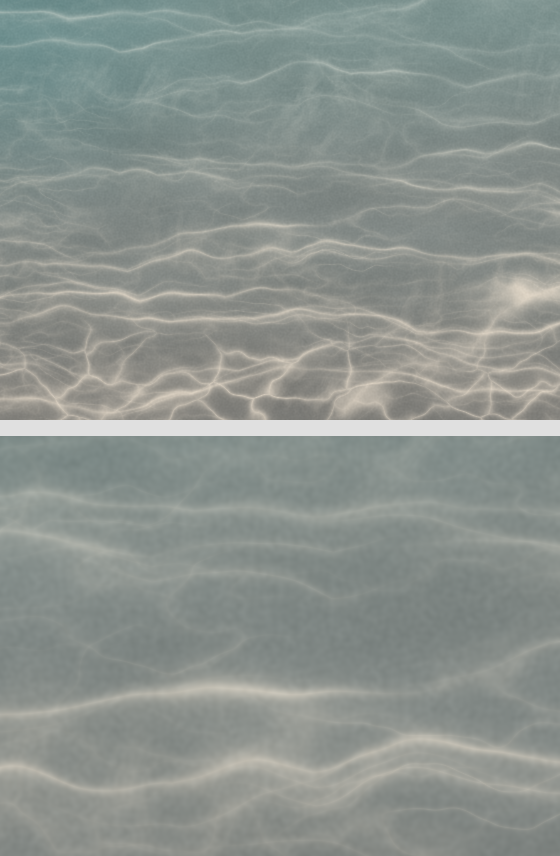
Top, the full canvas; bottom, a detail of the centre.
A Shadertoy shader for this texture:

```glsl
vec2 hash2(vec2 p) {
    vec3 q = fract(p.xyx * vec3(0.1031, 0.1030, 0.0973));
    q += dot(q, q.yzx + 33.33);
    return fract((q.xx + q.yz) * q.zy);
}

float cornerSlope(vec2 cell, vec2 offset) {
    return dot(hash2(cell + 100.0) * 2.0 - 1.0, offset);
}

// Gradient noise, roughly -0.6 to 0.6
float noise(vec2 p) {
    vec2 i = floor(p), f = fract(p), e = vec2(0, 1);
    vec2 u = f * f * f * (f * (f * 6.0 - 15.0) + 10.0);
    return mix(mix(cornerSlope(i, f), cornerSlope(i + e.yx, f - e.yx), u.x),
               mix(cornerSlope(i + e, f - e), cornerSlope(i + 1.0, f - 1.0), u.x), u.y);
}

float fbm(vec2 p) {
    float sum = 0.0, gain = 1.0;
    for (int i = 0; i < 4; i++) {
        sum += gain * noise(p);
        p = mat2(1.6, 1.2, -1.2, 1.6) * p + 7.3;
        gain *= 0.5;
    }
    return sum;
}

// Gap between the two nearest cell centres: zero on the borders
float cellGap(vec2 p) {
    vec2 home = floor(p);
    float near = 9.0, next = 9.0;
    for (int y = -1; y <= 1; y++)
    for (int x = -1; x <= 1; x++) {
        vec2 cell = home + vec2(x, y);
        float d = length(cell + 0.1 + 0.8 * hash2(cell) - p);
        next = min(next, max(near, d));
        near = min(near, d);
    }
    return next - near;
}

// Long crests, each braided with fainter strands that cross it
float crests(vec2 p) {
    float light = 0.0;
    for (int k = 0; k < 12; k++) {
        float row = float(k) * 5.37 + 2.6;
        float y = 0.04 + 0.084 * float(k) + 0.15 * noise(vec2(p.x * 1.7, row))
                + 0.07 * abs(noise(vec2(p.x * 3.6, row + 20.0)))
                + 0.016 * noise(vec2(p.x * 12.0, row + 40.0));
        float power = smoothstep(-0.30, 0.22, noise(vec2(p.x * 1.8, row + 80.0)));
        power *= max(0.25, 0.95 + 1.1 * noise(vec2(p.x * 8.0, row + 50.0)));
        float d = p.y - y;
        float width = 0.0032 + 0.008 * abs(noise(vec2(p.x * 7.0, row)));
        float core = exp(-pow(abs(d) / width, 1.3));
        float veil = exp(-abs(d) / (d < 0.0 ? 0.024 : 0.009));
        light += power * (0.72 * core + 0.27 * veil);
        for (int s = 1; s <= 3; s++) {
            float strand = row + 60.0 + 9.3 * float(s);
            float shift = 0.11 * noise(vec2(p.x * 2.8, strand)) + 0.02 * noise(vec2(p.x * 9.0, strand));
            float fade = smoothstep(-0.1, 0.35, noise(vec2(p.x * 3.3, strand + 4.7)));
            light += 0.40 * fade * exp(-abs(d + shift) / 0.0042);
        }
    }
    return light;
}

// Thin threads drawn out along the ripples
float filaments(vec2 p) {
    float light = 0.0;
    for (int k = 0; k < 4; k++) {
        float layer = float(k) * 13.7;
        vec2 q = p * vec2(3.6, 11.0 + 4.0 * float(k)) + layer;
        q += 1.1 * vec2(fbm(p * 4.0 + layer), fbm(p * 5.0 - layer));
        float patches = smoothstep(-0.12, 0.32, noise(p * vec2(3.0, 5.0) + layer + 3.0));
        light += patches * exp(-abs(noise(q)) / 0.05);
    }
    return light;
}

void mainImage(out vec4 fragColor, in vec2 fragCoord) {
    vec2 p = fragCoord / iResolution.y;
    float across = fragCoord.x / iResolution.x;
    vec2 warp = vec2(fbm(p * 3.5), fbm(p * 3.5 + 31.0));
    vec2 bent = p + 0.022 * warp;

    // Water haze over grey sand
    vec3 sand = mix(vec3(0.465, 0.465, 0.450), vec3(0.490, 0.520, 0.510), smoothstep(0.0, 0.5, p.y));
    vec3 haze = mix(vec3(0.405, 0.540, 0.540), vec3(0.465, 0.555, 0.545), smoothstep(0.0, 0.5, across));
    vec3 color = mix(sand, haze, smoothstep(0.45, 1.0, p.y + 0.12 * (0.5 - across)));
    color += 0.035 * fbm(p * vec2(4.0, 8.0));

    // Light net in the shallows
    float shallow = smoothstep(0.30, 0.06, p.y + 0.12 * warp.x);
    float gap = cellGap(p * vec2(6.0, 11.0) + 0.95 * warp);
    float uneven = max(0.15, 0.8 + 1.3 * noise(p * 6.0 + 9.0));
    float net = shallow * uneven * (0.80 * exp(-gap / 0.07) + 0.30 * exp(-gap / 0.22));

    // Bright slanting fold at the lower right
    vec2 spot = (p - vec2(1.27, 0.29) + 0.07 * warp) / vec2(0.13, 0.035);
    float slope = p.y - 0.02 - 0.55 * (p.x - 0.80) + 0.09 * warp.y;
    float fold = exp(-abs(slope) / 0.016) * smoothstep(0.72, 0.95, p.x);
    float glints = max(0.3, 1.0 + 1.2 * noise(p * vec2(12.0, 26.0) + 2.0 * warp));
    float glare = glints * (0.95 * exp(-dot(spot, spot)) + 0.60 * fold);

    // Soft brushed light falling across the ripples
    float brushed = smoothstep(-0.05, 0.5, noise(p * vec2(3.5, 4.5) + 17.0))
                  * smoothstep(-0.2, 0.6, fbm(vec2(p.x - 0.35 * p.y, p.y) * vec2(22.0, 7.0) + 2.0 * warp));

    // Combine, dimming with depth
    float depth = smoothstep(0.30, 1.0, p.y);
    float light = crests(bent) * mix(1.0, 0.65, depth) + net + glare;
    light += filaments(bent) * mix(0.21, 0.12, depth) + 0.30 * brushed;
    vec3 sun = mix(vec3(0.94, 0.89, 0.82), vec3(0.80, 0.83, 0.80), depth);
    color = mix(color, sun, 1.0 - exp(-0.90 * max(light, 0.0)));

    // Fine sand grain
    color += 0.030 * noise(p * 170.0) + 0.016 * noise(p * 75.0);
    fragColor = vec4(clamp(color, 0.0, 1.0), 1.0);
}
```
